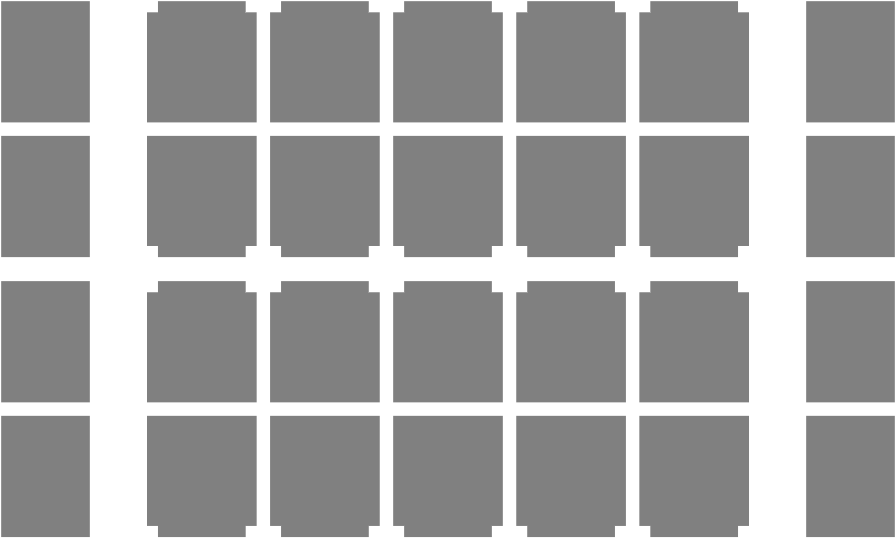
Reproduce this pattern procedurally as a WebGL 2 fragment shader.

```glsl
#version 300 es
precision highp float;
// Grid of flat grey blocks on white: five notched columns between two plain
// side columns, in four rows. Rows are folded onto one by mirroring, columns
// repeat by rounding, and each block is a product of smoothed slabs.

uniform vec2 u_resolution;
out vec4 outColor;

// Layout units: the canvas spans LAYOUT, whatever its pixel size.
const vec2  LAYOUT       = vec2(768.0, 461.0);
const vec2  CENTER       = vec2(384.0, 231.25);
const float COLUMN_PITCH = 105.5;   // spacing of the notched columns
const float COLUMN_REACH = 2.0;     // columns on each side of the middle one
const float SIDE_CENTER  = 345.0;   // side column, measured from the centre
const float PAIR_CENTER  = 119.5;   // middle of each pair of rows
const float ROW_CENTER   = 57.5;    // block centre, measured from its pair
const vec2  BLOCK_HALF   = vec2(47.0, 51.75);
const vec2  SIDE_HALF    = vec2(38.0, 51.75);
const vec2  NOTCH        = vec2(9.4, 9.5);
const vec3  BLOCK_COLOR  = vec3(0.5);
const vec3  GAP_COLOR    = vec3(1.0);

// Smoothed coverage of an axis-aligned box.
float boxCoverage(vec2 p, vec2 halfSize, vec2 pixel) {
    vec2 slab = clamp(0.5 + (halfSize - abs(p)) / pixel, 0.0, 1.0);
    return slab.x * slab.y;
}

// Block with a square notch cut from both corners at its +y end.
float notchedCoverage(vec2 p, vec2 pixel) {
    vec2 cut = vec2(0.0, 0.5 * NOTCH.y);
    float body = boxCoverage(p + cut, BLOCK_HALF - cut, pixel);
    float stem = boxCoverage(p, BLOCK_HALF - vec2(NOTCH.x, 0.0), pixel);
    return max(body, stem);
}

void main() {
    vec2 pixel = LAYOUT / u_resolution;
    vec2 p = gl_FragCoord.xy * pixel - CENTER;

    // Fold the four rows onto one, with the notched end facing +y.
    float row = abs(abs(p.y) - PAIR_CENTER) - ROW_CENTER;

    // Repeat the middle columns and mirror the side column.
    float column = clamp(round(p.x / COLUMN_PITCH), -COLUMN_REACH, COLUMN_REACH);
    vec2 inBlock = vec2(p.x - column * COLUMN_PITCH, row);
    vec2 inSide = vec2(abs(p.x) - SIDE_CENTER, row);

    float coverage = max(notchedCoverage(inBlock, pixel),
                         boxCoverage(inSide, SIDE_HALF, pixel));
    outColor = vec4(mix(GAP_COLOR, BLOCK_COLOR, coverage), 1.0);
}
```
